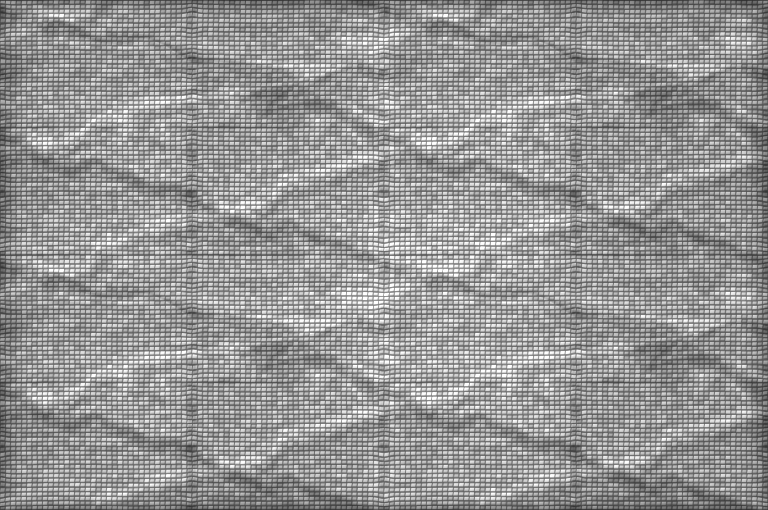
Reproduce this texture procedurally as a Shadertoy shader.

```glsl
#define BLOCKS vec2(4.0, 4.0)
#define CELLS vec2(36.0, 28.0)
#define THREAD_HALF vec2(0.37, 0.31)
#define THREAD_TONE 0.76
#define COLUMN_GAP_TONE 0.47
#define ROW_GAP_TONE 0.38
#define SLANT 0.14
#define CLOUD_DEPTH 0.16
#define GRAIN 0.15
#define SEAM_DEPTH 0.24
#define EDGE_SHADE 0.28

const float PI = 3.14159;

float hash(vec2 p) {
    vec3 q = fract(p.xyx * 0.1031);
    q += dot(q, q.yzx + 33.33);
    return fract((q.x + q.y) * q.z);
}

float bell(float x, float width) {
    x /= width;
    return exp(-x * x);
}

// Gently warped sines, stretched sideways, repeating every two blocks
float clouds(vec2 p) {
    float sum = 0.0, amp = 0.55;
    for (int i = 0; i < 7; i++) {
        float n = float(i);
        vec2 freq = PI * vec2(1.0 + n, 2.0 + 2.0 * n);
        p += vec2(0.15, 0.04) / (1.0 + 0.6 * n) * sin(freq * p.yx + n * vec2(1.7, 2.9));
        sum += amp * sin(freq.x * p.x + n * 2.3) * sin(freq.y * p.y + n * 4.1 + 0.8);
        amp *= 0.88;
    }
    return sum;
}

// Raised woven cells, lit from above, darker between rows than columns
float weave(vec2 p) {
    vec2 soft = 0.6 * BLOCKS * CELLS / iResolution.xy;
    float pucker = bell(abs(fract(p.x + 0.5) - 0.5), 0.035);
    vec2 grid = p * CELLS;
    grid += 0.05 * sin(PI * p.yx * vec2(5.0, 3.0) + vec2(0.0, 1.3));
    grid.y += 0.35 * pucker * sin(PI * 6.0 * p.y);
    vec2 id = mod(floor(grid), 2.0 * CELLS);
    vec2 f = fract(grid) - 0.5;
    f.x -= SLANT * f.y;

    float grain = hash(id) - 0.5;
    float rowTone = hash(vec2(id.y, 71.0)) - 0.5;
    vec2 halfSize = THREAD_HALF + 0.08 * grain;
    vec2 cover = 1.0 - smoothstep(-soft, soft, abs(f) - halfSize);
    float thread = THREAD_TONE + 0.20 * f.y - 0.06 * f.x + GRAIN * grain;
    float row = mix(COLUMN_GAP_TONE, thread, cover.x);
    return mix(ROW_GAP_TONE + 0.04 * cover.x, row, cover.y) + 0.05 * rowTone;
}

// Pale spots and creased joins where blocks meet
float blockWear(vec2 p) {
    vec2 toSeam = abs(fract(p + 0.5) - 0.5);
    vec2 f = fract(p);
    float evenSeam = 0.5 + 0.5 * cos(PI * p.x);
    float crease = 0.5 + 0.5 * sin(PI * 9.0 * p.y + 2.0 * sin(PI * 4.0 * p.y));

    float paleStretch = 0.3 + 0.7 * bell(fract(p.y) - 0.2, 0.22);
    float wear = 0.15 * bell(toSeam.x, 0.06) * evenSeam * paleStretch;
    wear -= SEAM_DEPTH * bell(toSeam.x - 0.012, 0.012) * crease;
    wear -= 0.16 * bell(toSeam.x, 0.06) * (1.0 - evenSeam)
          * bell(fract(p.y * 0.5) - 0.25, 0.05);
    wear -= SEAM_DEPTH * bell(toSeam.y, 0.013) * (0.4 + 0.6 * bell(f.x - 0.15, 0.18));

    float spots = bell(f.x - 0.65, 0.07) + 0.7 * bell(f.x - 0.84, 0.06);
    float oddRow = 0.5 - 0.5 * cos(PI * p.y);
    wear += 0.24 * spots * bell(toSeam.y, 0.08) * (0.4 + 0.6 * oddRow);
    return wear + 0.035 * sin(PI * p.x);
}

void mainImage(out vec4 fragColor, in vec2 fragCoord) {
    vec2 uv = fragCoord / iResolution.xy;
    vec2 p = uv * BLOCKS;

    float tone = 1.0 + CLOUD_DEPTH * clouds(p) + blockWear(p);

    // Overall light: bright middle, dark rim
    vec2 rim = min(uv, 1.0 - uv);
    tone += 0.14 * bell(length((uv - vec2(0.5, 0.46)) * vec2(1.2, 1.0)), 0.38) - 0.04;
    tone *= 1.0 - EDGE_SHADE * (1.0 - smoothstep(0.0, 0.035, min(rim.x, rim.y)));

    float gray = clamp(weave(p) * tone, 0.0, 1.0);
    fragColor = vec4(vec3(gray), 1.0);
}
```
